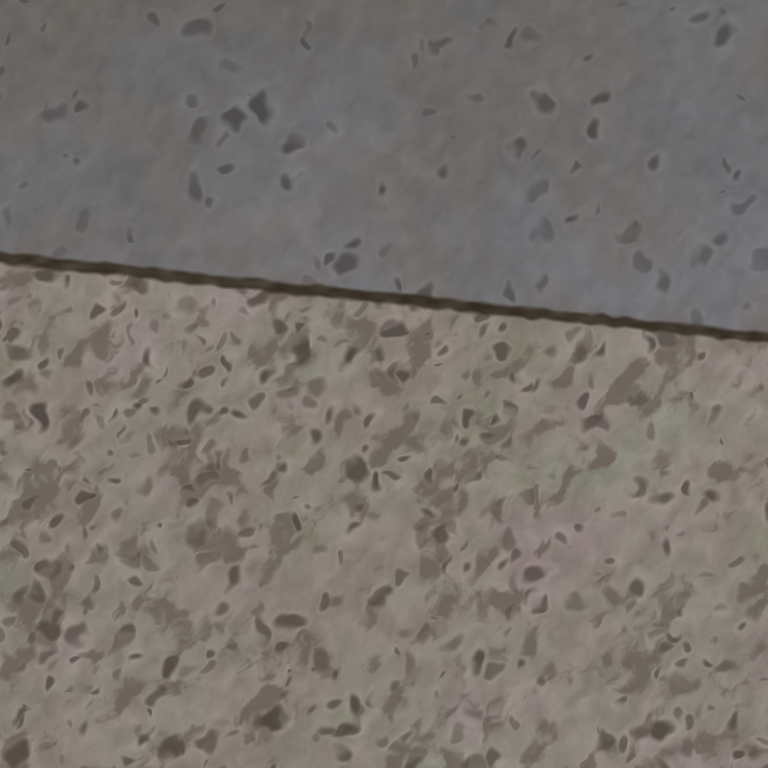
Write a WebGL 1 fragment shader that draws this texture.

```glsl
precision highp float;
uniform vec2 u_resolution;

// Slab colours
const vec3 UPPER_DIM = vec3(0.405, 0.395, 0.385);
const vec3 UPPER_BLUE = vec3(0.448, 0.443, 0.455);
const vec3 LOWER_WARM = vec3(0.522, 0.488, 0.452);
const vec3 LOWER_PALE = vec3(0.548, 0.520, 0.488);
const vec3 GRAIN_UPPER = vec3(0.275, 0.262, 0.262);
const vec3 GRAIN_LOWER = vec3(0.275, 0.245, 0.220);
const vec3 PATCH_BROWN = vec3(0.395, 0.355, 0.320);
const vec3 JOINT_DARK = vec3(0.185, 0.155, 0.115);
const vec3 JOINT_STAIN = vec3(0.420, 0.375, 0.310);

// Joint geometry, in canvas units
const float JOINT_LEFT = 0.664;
const float JOINT_SLOPE = -0.104;
const float JOINT_HALF_WIDTH = 0.0072;
const float JOINT_SOFTNESS = 0.0035;

// Grain layout
const float COARSE_CELLS = 25.0;
const float FINE_CELLS = 43.0;
const float GRAIN_TILT = 0.9;
const float MOTTLE_UPPER = 0.070;
const float MOTTLE_LOWER = 0.125;

float hash(vec2 p) {
  vec3 q = fract(p.xyx * vec3(0.1031, 0.1030, 0.0973));
  q += dot(q, q.yzx + 33.33);
  return fract((q.x + q.y) * q.z);
}

float noise(vec2 p) {
  vec2 cell = floor(p);
  vec2 f = fract(p);
  f = f * f * (3.0 - 2.0 * f);
  float low = mix(hash(cell), hash(cell + vec2(1.0, 0.0)), f.x);
  float high = mix(hash(cell + vec2(0.0, 1.0)), hash(cell + 1.0), f.x);
  return mix(low, high, f.y);
}

float fbm(vec2 p) {
  float sum = 0.0;
  float weight = 0.53;
  for (int i = 0; i < 4; i++) {
    sum += weight * noise(p);
    p = mat2(1.6, 1.2, -1.2, 1.6) * p + 17.3;
    weight *= 0.5;
  }
  return sum;
}

vec2 rotate(vec2 p, float angle) {
  float c = cos(angle);
  float s = sin(angle);
  return vec2(c * p.x + s * p.y, c * p.y - s * p.x);
}

// Scattered irregular specks: x = dark body, y = pale rim
vec2 grains(vec2 p, float density, float seed) {
  vec2 cell = floor(p);
  vec2 result = vec2(0.0);
  for (int j = -1; j <= 1; j++) {
    for (int i = -1; i <= 1; i++) {
      vec2 id = cell + vec2(float(i), float(j));
      vec2 key = id + seed;
      vec2 centre = id + 0.1 + 0.8 * vec2(hash(key + 3.1), hash(key + 61.7));
      float angle = GRAIN_TILT + 2.0 * (hash(key + 23.9) - 0.5);
      vec2 d = rotate(p - centre, angle) * vec2(0.8, 1.3);
      float radius = mix(0.14, 0.36, hash(key + 41.3));
      float edge = length(d) - radius;
      float present = step(hash(key + 87.5), density);
      float strength = present * mix(0.35, 1.0, hash(key + 11.2));
      float body = 1.0 - smoothstep(-0.13, 0.11, edge);
      float rim = smoothstep(0.0, 0.14, edge) * (1.0 - smoothstep(0.14, 0.38, edge));
      result = max(result, strength * vec2(body, rim));
    }
  }
  return result;
}

void main() {
  vec2 uv = gl_FragCoord.xy / u_resolution.y;
  float jointY = JOINT_LEFT + JOINT_SLOPE * uv.x;
  float wobble = (noise(uv * 65.0) - 0.5) * 0.005;
  float above = (uv.y - jointY) * inversesqrt(1.0 + JOINT_SLOPE * JOINT_SLOPE) + wobble;
  float upper = smoothstep(-0.003, 0.003, above);

  // Broad lighting and faint colour drift
  float cloud = fbm(uv * 5.0 + 4.0);
  float blueness = clamp(0.25 + 0.65 * uv.x - 1.3 * (uv.y - 0.8) + (cloud - 0.5), 0.0, 1.0);
  float paleness = clamp(0.25 + 0.5 * uv.x + 1.6 * (cloud - 0.5), 0.0, 1.0);
  vec3 color = mix(mix(LOWER_WARM, LOWER_PALE, paleness), mix(UPPER_DIM, UPPER_BLUE, blueness), upper);
  float tint = fbm(uv * 13.0 + 31.0) - 0.5;
  color += tint * mix(vec3(-0.055, 0.015, -0.045), vec3(-0.030, 0.0, 0.030), upper);

  // Slanted crystal mottling
  vec2 warp = vec2(noise(uv * 58.0), noise(uv * 58.0 + 47.0)) - 0.5;
  vec2 slanted = rotate(uv + warp * 0.012, GRAIN_TILT) * vec2(0.75, 1.2);
  float mottle = fbm(slanted * 52.0) - 0.5;
  color += mottle * mix(MOTTLE_LOWER, MOTTLE_UPPER, upper);

  // Brown mineral patches, denser on the left of the lower slab
  float crowd = clamp(0.75 - 0.55 * uv.x + 1.2 * (cloud - 0.5), 0.0, 1.0);
  float patches = smoothstep(0.57, 0.76, fbm(slanted * 36.0 + 90.0) + 0.07 * crowd);
  color = mix(color, PATCH_BROWN, patches * mix(0.75, 0.12, upper));

  // Dark grains with pale rims
  vec2 ragged = uv + warp * 0.016;
  vec2 coarse = grains(ragged * COARSE_CELLS, mix(0.24 + 0.14 * crowd, 0.20, upper), 5.0);
  vec2 fine = grains(ragged * FINE_CELLS, mix(0.16 + 0.14 * crowd, 0.07, upper), 140.0);
  vec2 speck = max(coarse, fine * 0.85);
  color += speck.y * mix(0.026, 0.020, upper);
  color = mix(color, mix(GRAIN_LOWER, GRAIN_UPPER, upper), speck.x * 0.82);

  // Joint with a stained margin
  float gap = abs(above);
  float stain = exp(-gap * 65.0) * smoothstep(0.3, 0.7, noise(uv * 24.0 + 8.0));
  color = mix(color, JOINT_STAIN, 0.45 * stain);
  float softness = max(JOINT_SOFTNESS, 0.75 / u_resolution.y);
  float joint = 1.0 - smoothstep(JOINT_HALF_WIDTH - softness, JOINT_HALF_WIDTH + softness, gap);
  vec3 jointColor = JOINT_DARK + 0.10 * noise(uv * vec2(55.0, 130.0));
  color = mix(color, jointColor, joint * 0.95);

  gl_FragColor = vec4(color, 1.0);
}
```
